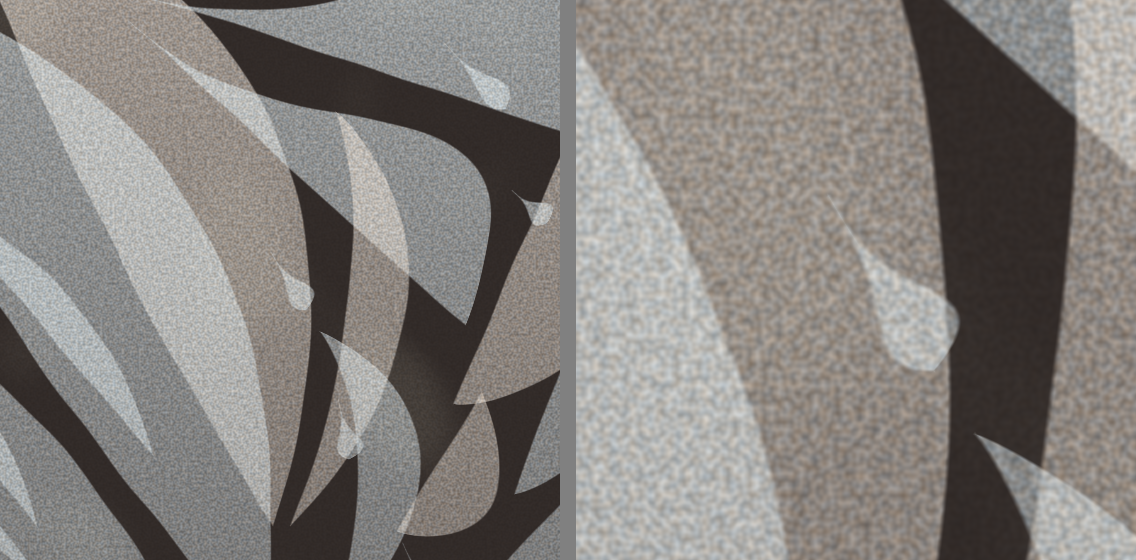
Left, the full canvas; right, a detail of the centre.
Write a WebGL 2 fragment shader that draws this pattern.

```glsl
#version 300 es
precision highp float;
// Overlapping translucent leaves on a dark brown ground, with a fine grain.
// Each leaf is a bent, tapered blade; fans of leaves are laid by loops, and
// every layer veils what lies below it, so overlaps turn lighter.

#define GROUND vec3(0.195, 0.168, 0.158)
#define GROUND_LIT vec3(0.27, 0.245, 0.225)
#define WARM_VEIL vec3(0.90, 0.865, 0.825)
#define COOL_VEIL vec3(0.855, 0.89, 0.90)
#define VEIL_LOW 0.44
#define VEIL_HIGH 0.59
#define EDGE_SOFTNESS 0.0022
#define EDGE_WOBBLE 0.006
#define GRAIN_SCALE 230.0
#define GRAIN_AMOUNT 0.15
#define SHARD_COUNT 5

uniform vec2 u_resolution;
out vec4 fragColor;

vec2 hashGradient(vec2 cell) {
    vec3 h = fract(cell.xyx * vec3(0.1031, 0.1030, 0.0973));
    h += dot(h, h.yzx + 33.33);
    float angle = 6.2832 * fract((h.x + h.y) * h.z);
    return vec2(cos(angle), sin(angle));
}

float gradientNoise(vec2 p) {
    vec2 i = floor(p), f = fract(p);
    vec2 u = f * f * f * (f * (f * 6.0 - 15.0) + 10.0);
    vec2 e = vec2(0.0, 1.0);
    float low = mix(dot(hashGradient(i), f),
                    dot(hashGradient(i + e.yx), f - e.yx), u.x);
    float high = mix(dot(hashGradient(i + e.xy), f - e.xy),
                     dot(hashGradient(i + e.yy), f - e.yy), u.x);
    return mix(low, high, u.y);
}

// Coverage of one blade; positive bend bulges to the left of its direction,
// skew above 1 moves the widest part towards the tip.
float leaf(vec2 p, vec2 tail, vec2 tip, float bend, float halfWidth, float skew) {
    float len = length(tip - tail);
    vec2 dir = (tip - tail) / len;
    vec2 q = p - tail;
    float along = dot(q, dir) / len;
    float across = dot(q, vec2(-dir.y, dir.x));
    float t = clamp(along, 0.0, 1.0);
    float u = pow(t, skew);
    float profile = 4.0 * u * (1.0 - u);
    float inside = halfWidth * profile - abs(across - bend * profile);
    inside -= len * abs(along - t);
    return smoothstep(-EDGE_SOFTNESS, EDGE_SOFTNESS, inside);
}

vec3 veil(vec3 color, vec2 p, float coverage, vec3 tint) {
    float opacity = mix(VEIL_LOW, VEIL_HIGH, clamp(p.y, 0.0, 1.0));
    return mix(color, tint, coverage * opacity);
}

// ends and shift hold tail.xy and tip.xy; shape is bend, half width, skew, growth.
vec3 fan(vec3 color, vec2 p, vec4 ends, vec4 shift, vec4 shape, int count, int warmCount) {
    for (int i = 0; i < count; i++) {
        vec4 line = ends + float(i) * shift;
        float size = 1.0 + float(i) * shape.w;
        float cover = leaf(p, line.xy, line.zw, shape.x * size, shape.y * size, shape.z);
        color = veil(color, p, cover, i < warmCount ? WARM_VEIL : COOL_VEIL);
    }
    return color;
}

// Small pointed slivers scattered over the right half.
vec3 shards(vec3 color, vec2 p) {
    for (int i = 0; i < SHARD_COUNT; i++) {
        float k = float(i);
        vec2 tail = vec2(0.485 + 0.5 * fract(k * 0.618), fract(0.55 + k * 0.37));
        float angle = -1.05 + 0.35 * sin(k * 2.4);
        float len = 0.12 + 0.035 * sin(k * 1.7);
        vec2 tip = tail + len * vec2(cos(angle), sin(angle));
        color = veil(color, p, leaf(p, tail, tip, 0.006, 0.024, 3.2), COOL_VEIL);
    }
    return color;
}

void main() {
    vec2 uv = gl_FragCoord.xy / u_resolution;
    vec2 p = uv + EDGE_WOBBLE * vec2(gradientNoise(uv * 6.0), gradientNoise(uv * 6.0 + 41.0));

    // Ground, faintly lit in patches
    float patches = smoothstep(0.05, 0.45, gradientNoise(uv * 3.5 + 7.0));
    vec3 color = mix(GROUND, GROUND_LIT, patches);

    // Broad fronds sweeping down from the upper left
    color = fan(color, p, vec4(-0.10, 1.25, 0.49, 0.06), vec4(-0.30, -0.16, -0.02, -0.22),
                vec4(0.14, 0.175, 1.0, 0.1), 2, 1);
    // Lower left fronds and the slim blades lying over them
    color = fan(color, p, vec4(-0.60, 0.62, 0.36, -0.22), vec4(-0.10, -0.20, -0.10, -0.16),
                vec4(0.05, 0.115, 1.0, 0.1), 2, 0);
    color = fan(color, p, vec4(-0.15, 0.68, 0.275, 0.185), vec4(-0.205, -0.125, -0.205, -0.125),
                vec4(0.035, 0.035, 1.1, 0.0), 2, 0);
    // Wide leaves at the upper right, swelling towards the tip
    color = fan(color, p, vec4(0.23, 0.965, 0.83, 0.42), vec4(0.0, 0.05, 0.42, 0.28),
                vec4(0.11, 0.115, 2.4, 0.6), 2, 0);
    // Upright crescents right of the middle
    color = fan(color, p, vec4(0.60, 0.80, 0.52, 0.06), vec4(-0.03, -0.39, 0.06, -0.20),
                vec4(0.11, 0.052, 0.85, 0.1), 2, 1);
    // Rising leaves along the right side
    color = fan(color, p, vec4(0.81, 0.28, 1.10, 0.95), vec4(-0.10, -0.23, -0.24, -0.65),
                vec4(-0.10, 0.10, 0.8, -0.4), 2, 2);
    color = fan(color, p, vec4(0.92, 0.12, 1.08, 0.52), vec4(-0.08, -0.20, -0.08, -0.42),
                vec4(-0.05, 0.055, 0.9, -0.2), 2, 0);
    color = shards(color, p);

    // Grain, stronger on the light leaves, with a slight colour shift
    float grain = gradientNoise(uv * GRAIN_SCALE) + 0.5 * gradientNoise(uv * GRAIN_SCALE * 0.47);
    float shift = gradientNoise(uv * GRAIN_SCALE * 0.8 + 90.0);
    float strength = GRAIN_AMOUNT * smoothstep(0.05, 0.6, color.g);
    color += strength * (grain + 0.3 * shift * vec3(1.0, 0.0, -1.0));
    fragColor = vec4(clamp(color, 0.0, 1.0), 1.0);
}
```
